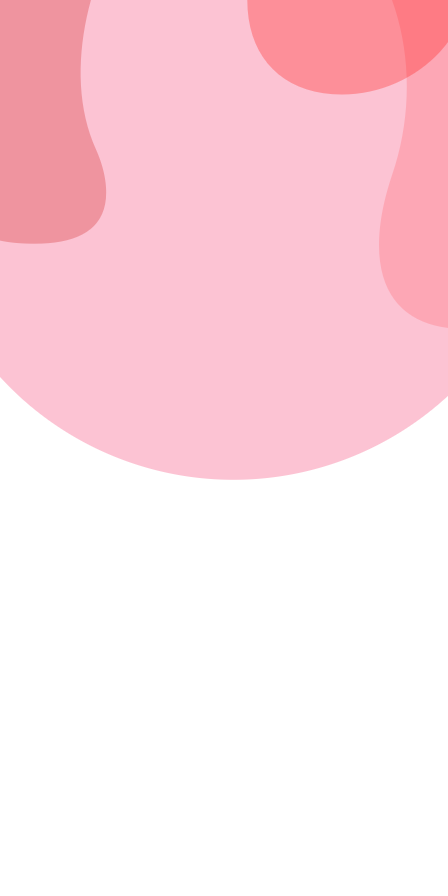
Write a Shadertoy shader that draws this background.

```glsl
const vec3 WHITE = vec3(1.0);
const vec3 PALE_PINK = vec3(0.988, 0.765, 0.827);
const vec3 DUSTY_ROSE = vec3(0.937, 0.580, 0.624);
const vec3 SALMON = vec3(0.992, 0.655, 0.710);
const vec3 RED_TINT = vec3(1.0, 0.082, 0.070);
const float TINT_ALPHA = 0.3;
const int STEPS = 18;

vec2 cubicPoint(vec2 a, vec2 b, vec2 c, vec2 d, float t) {
    float s = 1.0 - t;
    return s * s * s * a + 3.0 * s * t * (s * b + t * c) + t * t * t * d;
}

// Outline state: x = nearest distance, y = sign flipped by each crossing
void addCurve(vec2 p, vec2 a, vec2 b, vec2 c, vec2 d, inout vec2 outline) {
    vec2 start = a;
    for (int i = 1; i <= STEPS; i++) {
        vec2 end = cubicPoint(a, b, c, d, float(i) / float(STEPS));
        vec2 edge = end - start;
        vec2 offset = p - start;
        float along = clamp(dot(offset, edge) / dot(edge, edge), 0.0, 1.0);
        outline.x = min(outline.x, length(offset - edge * along));
        if ((start.y > p.y) != (end.y > p.y)) {
            float crossing = start.x + edge.x * (p.y - start.y) / edge.y;
            if (crossing > p.x) outline.y = -outline.y;
        }
        start = end;
    }
}

// Signed distances of shapes open toward the left and top borders
float leftBlob(vec2 p) {
    vec2 o = vec2(9.0, 1.0);
    addCurve(p, vec2(0.203, 0.0), vec2(0.172, 0.112), vec2(0.169, 0.234), vec2(0.214, 0.333), o);
    addCurve(p, vec2(0.214, 0.333), vec2(0.227, 0.362), vec2(0.237, 0.396), vec2(0.237, 0.430), o);
    addCurve(p, vec2(0.237, 0.430), vec2(0.237, 0.513), vec2(0.172, 0.544), vec2(0.078, 0.544), o);
    addCurve(p, vec2(0.078, 0.544), vec2(0.049, 0.544), vec2(0.023, 0.542), vec2(0.0, 0.537), o);
    return o.x * o.y;
}

float sideBlob(vec2 p) {
    vec2 o = vec2(9.0, 1.0);
    addCurve(p, vec2(0.125, 0.0), vec2(0.081, 0.122), vec2(0.081, 0.263), vec2(0.125, 0.391), o);
    addCurve(p, vec2(0.125, 0.391), vec2(0.143, 0.445), vec2(0.154, 0.497), vec2(0.154, 0.547), o);
    addCurve(p, vec2(0.154, 0.547), vec2(0.154, 0.664), vec2(0.091, 0.721), vec2(0.0, 0.732), o);
    return o.x * o.y;
}

float topBlob(vec2 p) {
    vec2 o = vec2(9.0, 1.0);
    addCurve(p, vec2(0.448, 0.0), vec2(0.448, 0.130), vec2(0.367, 0.211), vec2(0.237, 0.211), o);
    addCurve(p, vec2(0.237, 0.211), vec2(0.141, 0.211), vec2(0.052, 0.164), vec2(0.0, 0.094), o);
    return o.x * o.y;
}

float coverage(float dist, float pixel) {
    return clamp(0.5 - dist / pixel, 0.0, 1.0);
}

void mainImage(out vec4 fragColor, in vec2 fragCoord) {
    // Canvas-width units, measured down from the top edge
    float pixel = 1.0 / iResolution.x;
    vec2 p = vec2(fragCoord.x, iResolution.y - fragCoord.y) * pixel;
    vec2 mirrored = vec2(1.0 - p.x, p.y);

    // Large disc
    float disc = length(p - vec2(0.521, 0.365)) - 0.706;
    vec3 color = mix(WHITE, PALE_PINK, coverage(disc, pixel));

    // Blobs, with a translucent one on top
    color = mix(color, DUSTY_ROSE, coverage(leftBlob(p), pixel));
    color = mix(color, SALMON, coverage(sideBlob(mirrored), pixel));
    color = mix(color, RED_TINT, TINT_ALPHA * coverage(topBlob(mirrored), pixel));

    fragColor = vec4(color, 1.0);
}
```
